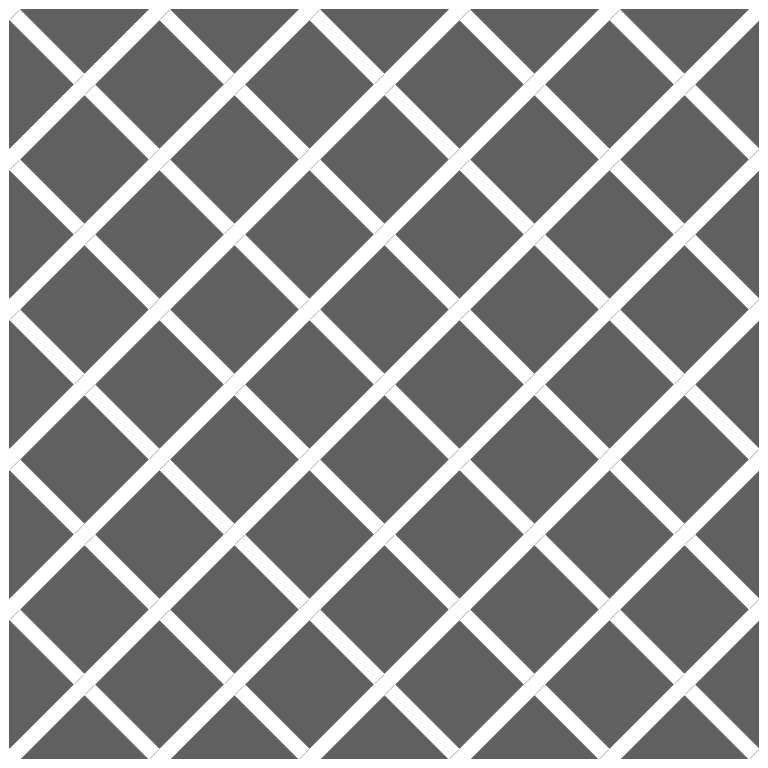
Write a Shadertoy shader that draws this pattern.

```glsl
#define PANEL_SIZE 0.9766
#define REPEATS 5.0
#define STRIP_WIDTH 0.0196
#define SEAM_WIDTH 0.0011
#define RISING_SHIFT 0.0013
#define PANEL_COLOR vec3(0.378)
#define STRIP_COLOR vec3(1.0)
#define SEAM_COLOR vec3(0.70)

// Perpendicular distance to the nearest of a family of diagonal lines
float diagonalDistance(float offset) {
    float period = PANEL_SIZE / REPEATS;
    return abs(fract(offset / period + 0.5) - 0.5) * period * sqrt(0.5);
}

// Antialiased fill of the region where the distance is negative
float coverage(float signedDistance, float pixel) {
    return clamp(0.5 - signedDistance / pixel, 0.0, 1.0);
}

void mainImage(out vec4 fragColor, in vec2 fragCoord) {
    float pixel = 1.0 / min(iResolution.x, iResolution.y);
    vec2 p = (fragCoord - 0.5 * iResolution.xy) * pixel;

    // Square panel inside a plain margin
    vec2 edge = abs(p) - 0.5 * PANEL_SIZE;
    float panel = coverage(max(edge.x, edge.y), pixel);

    // Two crossing families of strips
    float risingEdge = diagonalDistance(p.x - p.y - RISING_SHIFT) - 0.5 * STRIP_WIDTH;
    float fallingEdge = diagonalDistance(p.x + p.y) - 0.5 * STRIP_WIDTH;
    float rising = coverage(risingEdge, pixel);
    float falling = coverage(fallingEdge, pixel);

    // Fine seam where a rising strip passes over a falling one
    float seam = coverage(abs(risingEdge) - 0.5 * SEAM_WIDTH, pixel)
               * coverage(fallingEdge + pixel, pixel) * panel;

    vec3 color = mix(STRIP_COLOR, PANEL_COLOR, panel);
    color = mix(color, STRIP_COLOR, falling);
    color = mix(color, STRIP_COLOR, rising);
    color = mix(color, SEAM_COLOR, seam);
    fragColor = vec4(color, 1.0);
}
```
